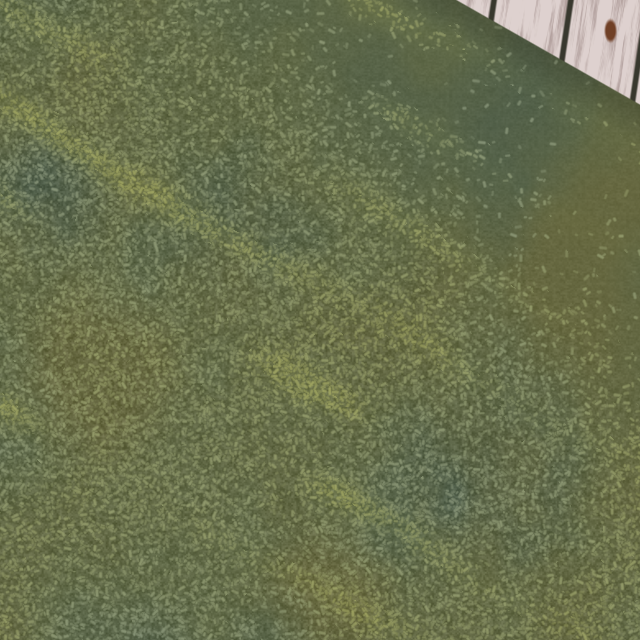
Write a WebGL 1 fragment shader that draws this texture.

```glsl
precision highp float;
// Mossy green ground with slanting bands of pale flecks and a plank corner.
// Soft noise tints the ground, jittered strokes in grid cells make the flecks,
// and a slanted half-plane holds the weathered boards.
uniform vec2 u_resolution;

const vec2 SLOPE_NORMAL = vec2(0.495, 0.869);
const float FENCE_OFFSET = 1.222;
const float BAND_SPACING = 0.14;
const vec3 MOSS = vec3(0.372, 0.408, 0.275);
const vec3 OLIVE = vec3(0.405, 0.405, 0.245);
const vec3 TEAL = vec3(0.305, 0.365, 0.290);
const vec3 PALE_FLECK = vec3(0.56, 0.61, 0.50);
const vec3 YELLOW_FLECK = vec3(0.63, 0.65, 0.39);
const vec3 WOOD = vec3(0.87, 0.82, 0.81);
const vec3 WOOD_GRAIN = vec3(0.70, 0.63, 0.62);
const vec3 GAP = vec3(0.22, 0.22, 0.18);
const vec3 KNOT = vec3(0.44, 0.25, 0.15);

float hash(vec2 p) {
  return fract(sin(dot(p, vec2(127.1, 311.7))) * 43758.5453);
}

float noise(vec2 p) {
  vec2 cell = floor(p);
  vec2 f = fract(p);
  f = f * f * (3.0 - 2.0 * f);
  float low = mix(hash(cell), hash(cell + vec2(1.0, 0.0)), f.x);
  float high = mix(hash(cell + vec2(0.0, 1.0)), hash(cell + 1.0), f.x);
  return mix(low, high, f.y);
}

float fbm(vec2 p) {
  float sum = 0.0;
  float weight = 0.533;
  for (int i = 0; i < 4; i++) {
    sum += weight * noise(p);
    p = p * 2.03 + 17.3;
    weight *= 0.5;
  }
  return sum;
}

float spot(vec2 p, vec2 center, float radius) {
  return 1.0 - smoothstep(0.0, radius, length(p - center));
}

// Short randomly turned strokes, kept where the cell hash is below density.
float flecks(vec2 p, float scale, float density, float pixel, float seed) {
  vec2 q = p * scale;
  vec2 home = floor(q);
  float soft = 0.13 + 0.5 * pixel * scale;
  float cover = 0.0;
  for (int j = -1; j <= 1; j++) {
    for (int i = -1; i <= 1; i++) {
      vec2 cell = home + vec2(float(i), float(j));
      vec2 key = cell + seed;
      vec2 center = cell + vec2(hash(key + 3.1), hash(key + 7.7));
      float angle = 6.2832 * hash(key + 11.3);
      vec2 axis = vec2(cos(angle), sin(angle));
      vec2 d = q - center;
      float halfLength = mix(0.1, 0.45, hash(key + 19.9));
      d -= axis * clamp(dot(d, axis), -halfLength, halfLength);
      float stroke = 1.0 - smoothstep(0.04, 0.04 + 2.0 * soft, length(d));
      float kept = step(hash(key), density) * mix(0.45, 1.0, hash(key + 23.5));
      cover = max(cover, stroke * kept);
    }
  }
  return cover;
}

// Bright bands that run down to the right and break up along their length.
float bands(vec2 p) {
  float across = dot(p, SLOPE_NORMAL) + 0.05 * (fbm(p * 5.0) - 0.5);
  float along = dot(p, vec2(SLOPE_NORMAL.y, -SLOPE_NORMAL.x));
  float row = floor((across - 0.452) / BAND_SPACING + 0.5);
  float d = across - 0.452 - row * BAND_SPACING;
  float broken = smoothstep(0.3, 0.65, noise(vec2(along * 4.5, row * 7.3 + 2.0)));
  float fade = 1.0 - smoothstep(0.5, 0.85, p.x);
  return exp(-d * d / 0.0005) * broken * mix(0.2, 1.0, fade);
}

vec3 ground(vec2 p, float fenceDistance, float pixel) {
  float tint = fbm(p * vec2(4.5, 3.5) + 5.2) - 0.5;
  float cool = spot(p, vec2(0.78, 0.25), 0.3) + spot(p, vec2(0.08, 0.70), 0.2)
    + 0.8 * spot(p, vec2(0.38, 0.62), 0.2);
  float warm = spot(p, vec2(0.90, 0.60), 0.3) + spot(p, vec2(0.50, 0.08), 0.15)
    + spot(p, vec2(0.15, 0.42), 0.2);
  vec3 color = mix(MOSS, TEAL, clamp(cool - 2.2 * tint, 0.0, 1.0));
  color = mix(color, OLIVE, clamp(warm + 2.2 * tint, 0.0, 1.0) * 0.8);

  float rough = smoothstep(0.08, 0.5, fenceDistance + 0.35 * (0.6 - p.x));
  float band = bands(p);
  float patchy = fbm(p * 9.0 + 31.0);
  float density = rough * (0.14 + 0.5 * patchy) + 0.4 * band;
  float grain = noise(p * 210.0) + noise(p * 390.0 + 9.0) - 1.0;
  color += grain * mix(0.03, 0.085, rough);

  vec3 fleckColor = mix(PALE_FLECK, YELLOW_FLECK,
    clamp(0.35 + 0.7 * band + 1.5 * tint - 0.4 * cool, 0.0, 1.0));
  float coarse = flecks(p, 115.0, density, pixel, 0.0);
  float fine = flecks(p, 170.0, density * 0.8, pixel, 57.0);
  color = mix(color, fleckColor, max(coarse * 0.8, fine * 0.6));
  color += band * vec3(0.035, 0.035, 0.010);
  return color * mix(0.86, 1.0, smoothstep(0.0, 0.06, fenceDistance));
}

vec3 planks(vec2 p, float pixel) {
  float side = p.x + 0.15 * (1.0 - p.y);
  float board = (side - 0.772) / 0.12;
  float gapDistance = abs(board - floor(board + 0.5)) * 0.12;
  float grain = fbm(vec2(side * 150.0, p.y * 12.0));
  vec3 color = mix(WOOD, WOOD_GRAIN, smoothstep(0.45, 0.8, grain));
  vec2 knotOffset = (p - vec2(0.954, 0.952)) / vec2(0.010, 0.019);
  color = mix(KNOT, color, smoothstep(0.65, 1.1, length(knotOffset)));
  return mix(GAP, color, smoothstep(0.004 - pixel, 0.005 + pixel, gapDistance));
}

void main() {
  vec2 p = gl_FragCoord.xy / u_resolution;
  float pixel = 1.0 / min(u_resolution.x, u_resolution.y);
  float fenceDistance = FENCE_OFFSET - dot(p, SLOPE_NORMAL);
  vec3 color = ground(p, fenceDistance, pixel);
  float fence = 1.0 - smoothstep(-pixel, pixel, fenceDistance);
  gl_FragColor = vec4(mix(color, planks(p, pixel), fence), 1.0);
}
```
